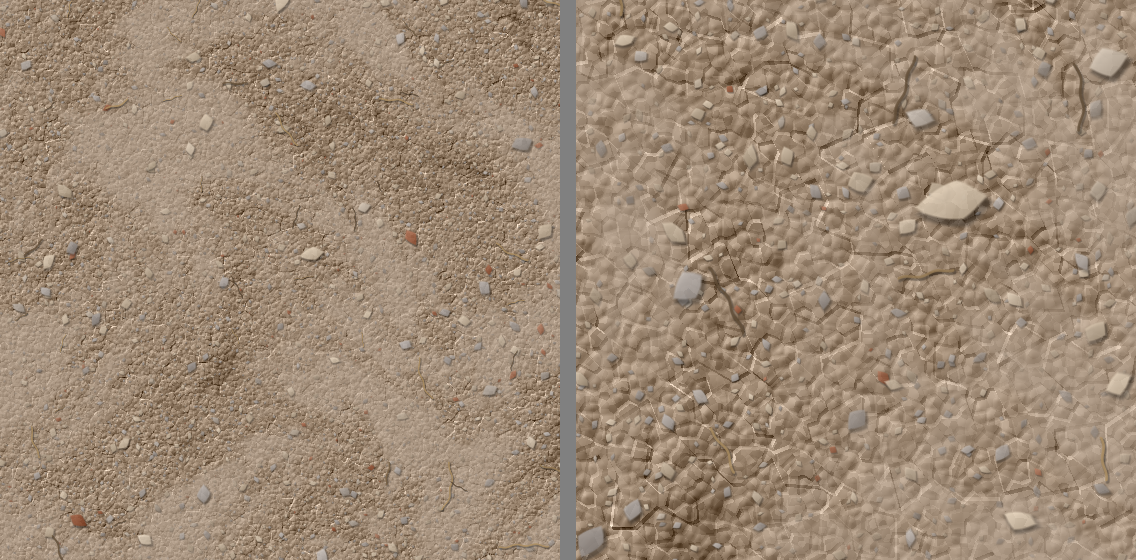
Left, the full canvas; right, a detail of the centre.
Reproduce this texture procedurally as a WebGL 1 fragment shader.

```glsl
precision highp float;
// Dry trodden earth with loose grit, scattered angular stones and a few twigs.
uniform vec2 u_resolution;

const vec3 PACKED_EARTH = vec3(0.670, 0.592, 0.515);
const vec3 LOOSE_EARTH = vec3(0.595, 0.508, 0.420);
const vec3 CREAM_STONE = vec3(0.780, 0.710, 0.620);
const vec3 GREY_STONE = vec3(0.660, 0.630, 0.610);
const vec3 BRICK_STONE = vec3(0.640, 0.400, 0.290);
const vec3 STRAW = vec3(0.690, 0.570, 0.390);
const vec3 DARK_TWIG = vec3(0.390, 0.310, 0.220);
const vec2 TO_LIGHT = vec2(-0.55, 0.83);

vec3 hash3(vec2 p) {
  vec3 q = fract(p.xyx * vec3(0.1031, 0.1030, 0.0973));
  q += dot(q, q.yxz + 33.33);
  return fract((q.xxy + q.yzz) * q.zyx);
}

mat2 turn(float a) {
  return mat2(cos(a), sin(a), -sin(a), cos(a));
}

// Cellular noise: x = distance to the nearest seed, y = random value of its cell.
vec2 cellular(vec2 p) {
  vec2 cell = floor(p), nearest = vec2(9.0, 0.0);
  for (int j = -1; j <= 1; j++) {
    for (int i = -1; i <= 1; i++) {
      vec2 c = cell + vec2(float(i), float(j));
      vec3 r = hash3(c + 71.0);
      float d = length(c + r.xy - p);
      if (d < nearest.x) nearest = vec2(d, r.z);
    }
  }
  return nearest;
}

// Warped layered sines for the broad worn and loose patches.
float patches(vec2 p) {
  float sum = 0.0, amp = 1.0;
  p = p * 8.0 + 2.3;
  for (int i = 0; i < 6; i++) {
    p += 0.7 * sin(p.yx * 0.8 + float(i));
    sum += amp * sin(p.x) * sin(p.y);
    p = turn(1.1) * p * 1.75 + 3.7;
    amp *= 0.76;
  }
  return sum;
}

// Height of the soil: clods of two sizes, each with its own bulge.
float soilHeight(vec2 p) {
  vec2 clod = cellular(p * 48.0);
  vec2 grain = cellular(turn(0.6) * p * 125.0 + 40.0);
  return -0.65 * clod.x * (0.4 + clod.y) - 0.5 * grain.x * (0.3 + 1.2 * grain.y);
}

// Signed distance to an irregular convex chip.
float chip(vec2 d, float radius, vec3 r) {
  float reach = -1.0;
  for (int i = 0; i < 6; i++) {
    float k = float(i);
    float side = k * 1.047 + r.x * 6.28 + 0.7 * sin(k * 4.1 + r.y * 20.0);
    float stretch = 1.1 + 0.3 * sin(k * 2.7 + r.z * 30.0);
    reach = max(reach, dot(d, vec2(cos(side), sin(side))) * stretch);
  }
  return mix(reach, length(d), 0.3) - radius;
}

vec3 stoneColour(float pick, float tone) {
  vec3 c = mix(CREAM_STONE, GREY_STONE, smoothstep(0.4, 0.65, pick));
  c = mix(c, BRICK_STONE, step(0.965, pick));
  return c + (tone - 0.5) * 0.14;
}

vec3 addStones(vec3 ground, vec2 p, float scale, float chance, float strength) {
  vec2 q = turn(scale) * p * scale + scale;
  vec2 cell = floor(q);
  vec3 place = hash3(cell), look = hash3(cell + 137.0);
  vec2 d = fract(q) - 0.5 - (place.xy - 0.5) * 0.42;
  vec2 light = turn(scale) * TO_LIGHT;
  float radius = mix(0.10, 0.23, look.x * look.x);
  float present = step(place.z, chance) * strength;
  float edge = 0.7 * scale / u_resolution.y + 0.012;
  float body = chip(d, radius, look);
  float shade = chip(d + light * radius * 0.35, radius, look);
  ground *= 1.0 - 0.34 * present * (1.0 - smoothstep(-edge, edge + 0.03, shade));
  vec3 stone = stoneColour(look.y, look.z) + 0.07 * dot(d, light) / radius;
  stone += (cellular(p * 150.0).y - 0.5) * 0.06;
  return mix(ground, stone, present * 0.9 * (1.0 - smoothstep(-edge, edge, body)));
}

// Coverage of one bent twig lying in its cell.
float twig(vec2 d, vec3 r, float width) {
  d = turn(r.x * 6.28) * d;
  d.y += (r.y - 0.5) * 1.6 * d.x * d.x + 0.012 * sin(d.x * 25.0 + r.z * 6.0);
  float along = max(abs(d.x) - mix(0.12, 0.32, r.z), 0.0);
  return 1.0 - smoothstep(width * 0.4, width * 1.5, length(vec2(along, d.y)));
}

vec3 addTwigs(vec3 ground, vec2 p, float scale, float chance) {
  vec2 q = turn(scale * 0.3) * p * scale + scale;
  vec3 place = hash3(floor(q) + 19.0), look = hash3(floor(q) + 211.0);
  vec2 d = fract(q) - 0.5 - (place.xy - 0.5) * 0.3;
  float present = step(place.z, chance);
  vec2 light = turn(scale * 0.3) * TO_LIGHT;
  ground *= 1.0 - 0.3 * present * twig(d + light * 0.018, look, 0.016);
  vec3 bark = mix(STRAW, DARK_TWIG, smoothstep(0.3, 0.7, fract(look.x * 7.0)));
  return mix(ground, bark, 0.8 * present * twig(d, look, 0.011));
}

void main() {
  vec2 p = gl_FragCoord.xy / u_resolution.y;
  float worn = patches(p);
  float loose = smoothstep(-1.0, 0.8, worn);

  // Soil colour, lit relief and fine speckle.
  float slope = soilHeight(p) - soilHeight(p + TO_LIGHT * 0.0024);
  float speckle = cellular(p * 230.0 + 9.0).y - 0.5;
  vec3 colour = mix(PACKED_EARTH, LOOSE_EARTH, loose);
  colour += slope * mix(0.26, 0.58, loose) + speckle * mix(0.07, 0.13, loose);
  colour -= 0.10 * smoothstep(0.9, 2.0, worn);

  // Grit first, then ever larger stones, then twigs on top.
  for (int i = 0; i < 4; i++) {
    float size = float(i) / 3.0;
    float scale = 99.0 * pow(0.172, size);
    colour = addStones(colour, p, scale, mix(0.36, 0.20, size), mix(0.35 + 0.65 * loose, 1.0, size));
  }
  colour = addTwigs(colour, p, 7.0, 0.24);
  colour = addTwigs(colour, p, 13.0, 0.12);
  gl_FragColor = vec4(clamp(colour, 0.0, 1.0), 1.0);
}
```
